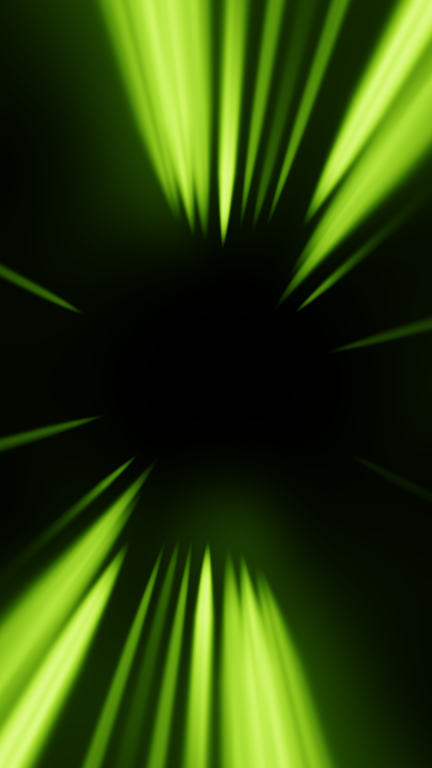
Give the GLSL for this background, as a WebGL 1 fragment shader.

```glsl
precision highp float;
// Green light streaks rushing outward from a dark central void.
uniform vec2 u_resolution;

float hash(vec2 cell) {
  return fract(sin(dot(cell, vec2(127.1, 311.7))) * 4375.85);
}

float noise(vec2 p) {
  vec2 cell = floor(p);
  vec2 f = fract(p);
  f = f * f * (3.0 - 2.0 * f);
  return mix(mix(hash(cell), hash(cell + vec2(1.0, 0.0)), f.x),
             mix(hash(cell + vec2(0.0, 1.0)), hash(cell + 1.0), f.x), f.y);
}

// Position along a ray (x) and angular offset from it in degrees (y).
vec2 rayCoords(vec2 p, float heading) {
  float a = radians(heading);
  vec2 dir = vec2(sin(a), cos(a));
  float along = dot(p, dir);
  float across = p.x * dir.y - p.y * dir.x;
  return vec2(along, degrees(atan(across, max(along, 0.001))));
}

// Pointed beam: opens from its tip over the taper, then fades outward.
float streak(vec2 p, float heading, float halfWidth, float start, float taper, float fade) {
  vec2 ray = rayCoords(p, heading);
  float reach = (ray.x - start) / taper;
  float width = halfWidth * sqrt(clamp(reach, 0.0, 1.0)) + 0.15;
  float x = abs(ray.y) / width;
  float decay = exp(-fade * max(ray.x - start - taper, 0.0));
  return exp(-x * x * x) * smoothstep(0.0, 0.6, reach) * decay;
}

// Broad haze around a group of beams.
float haze(vec2 p, float heading, float spread) {
  vec2 ray = rayCoords(p, heading);
  float x = ray.y / spread;
  return exp(-x * x) * smoothstep(0.12, 0.42, ray.x);
}

// One half of the burst; shift moves the steep beams outward.
float fan(vec2 p, float shift, float sideGain, float backGain) {
  // Wide wedge
  float light = 2.5 * streak(p, -8.6, 2.5, 0.19 + shift, 0.16, 0.5);
  light += 1.7 * streak(p, -4.2, 2.7, 0.18 + shift, 0.18, 0.5);
  light += 1.1 * streak(p, -13.0, 3.2, 0.21 + shift, 0.14, 0.3);
  // Slender upright beams
  light += 3.6 * streak(p, 2.9, 1.7, 0.175 + shift, 0.10, 6.0);
  light += 0.8 * streak(p, 8.9, 1.1, 0.20, 0.14, 0.3);
  light += 0.3 * streak(p, 13.5, 1.2, 0.20, 0.08, 5.0);
  light += 0.7 * streak(p, 18.0, 1.0, 0.21, 0.14, 0.3);
  // Diagonal pair and its companion
  light += 3.1 * streak(p, 29.0, 2.6, 0.23, 0.18, 0.2);
  light += 0.8 * streak(p, 34.5, 2.4, 0.16, 0.18, 1.0);
  light += 1.4 * streak(p, 38.0, 3.6, 0.115, 0.24, 1.5);
  light += 0.7 * streak(p, 48.0, 1.3, 0.135, 0.06, 18.0);
  // Faint side beams
  light += sideGain * streak(p, 74.3, 1.4, 0.145, 0.08, 2.0);
  light += backGain * streak(p, -62.2, 1.1, 0.19, 0.06, 4.0);

  // Fine radial grain inside the beams
  float angle = degrees(atan(p.x, p.y));
  light *= 0.8 + 0.4 * noise(vec2(angle * 0.9, length(p) * 4.0));

  light += 0.30 * haze(p, -13.0, 13.0);
  light += 0.13 * haze(p, 12.0, 16.0);
  light += 0.22 * haze(p, 36.0, 10.0);
  return light;
}

float softSpot(vec2 p, vec2 center, float radius) {
  vec2 d = (p - center) / radius;
  return exp(-dot(d, d));
}

// Film-like response from deep green through lime to pale yellow.
vec3 limeGlow(float light) {
  float red = 0.42 + 0.12 * smoothstep(0.3, 1.3, light);
  return 1.0 - exp(-light * vec3(red, 1.0, 0.055 * light));
}

void main() {
  vec2 p = gl_FragCoord.xy / u_resolution - 0.5;
  p.x *= 0.5625;

  // Opposed fans
  float light = fan(p, 0.0, 0.22, 0.4) + fan(-p, 0.028, 0.38, 0.06);

  // Ambient mist and the dark core
  float mist = 0.02 + 0.05 * noise(p * 7.0 + 3.0);
  light += mist * smoothstep(0.06, 0.3, length(p));
  light += 0.17 * softSpot(p, vec2(0.012, -0.2), 0.075);
  light += 0.08 * softSpot(p, vec2(-0.1, 0.24), 0.08);

  gl_FragColor = vec4(limeGlow(light), 1.0);
}
```
